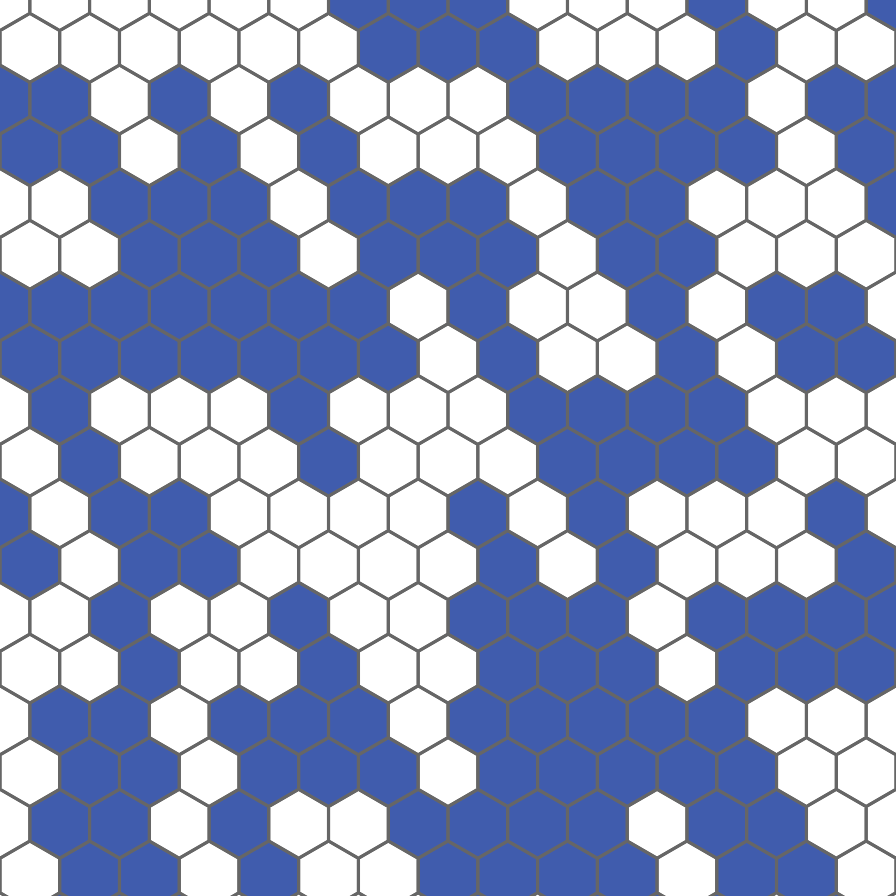
Write a Shadertoy shader that draws this pattern.

```glsl
// Honeycomb of hexagons filled at random in blue or white, with thin grey joints.

const vec2 PERIOD = vec2(1.0, 1.7320508); // one hexagon wide, two rows high

float hash(vec2 cell) {
    vec3 p = fract(cell.xyx * vec3(0.1031, 0.1030, 0.0973));
    p += dot(p, p.yzx + 33.33);
    return fract((p.x + p.y) * p.z);
}

// Distance from a point inside a pointy-top hexagon of width 1 to its border
float borderDistance(vec2 p) {
    p = abs(p);
    return 0.5 - max(p.x, dot(p, 0.5 * PERIOD));
}

void mainImage(out vec4 fragColor, in vec2 fragCoord) {
    // 15 hexagons across; the lowest row is centred just above the bottom edge
    float pixel = 15.0 / iResolution.y;
    vec2 grid = (fragCoord * pixel - vec2(0.5, 0.343)) / PERIOD;

    // Two interleaved lattices: even rows, and odd rows shifted by half a cell
    vec2 shifted = grid + vec2(0.5, -0.5);
    vec2 evenCell = floor(grid + 0.5);
    vec2 oddCell = floor(shifted + 0.5);
    vec2 evenPos = (grid - evenCell) * PERIOD;
    vec2 oddPos = (shifted - oddCell) * PERIOD;

    // The nearer centre owns the point; each pair of rows shares its cell numbers
    bool isEven = dot(evenPos, evenPos) < dot(oddPos, oddPos);
    vec2 cell = isEven ? evenCell : oddCell;
    vec2 pos = isEven ? evenPos : oddPos;

    vec3 fill = hash(cell + 17.0) < 0.517 ? vec3(0.25, 0.36, 0.68) : vec3(1.0);

    // Grey joints, smoothed over one pixel
    float inside = smoothstep(-0.5, 0.5, (borderDistance(pos) - 0.0285) / pixel);
    fragColor = vec4(mix(vec3(0.4), fill, inside), 1.0);
}
```
